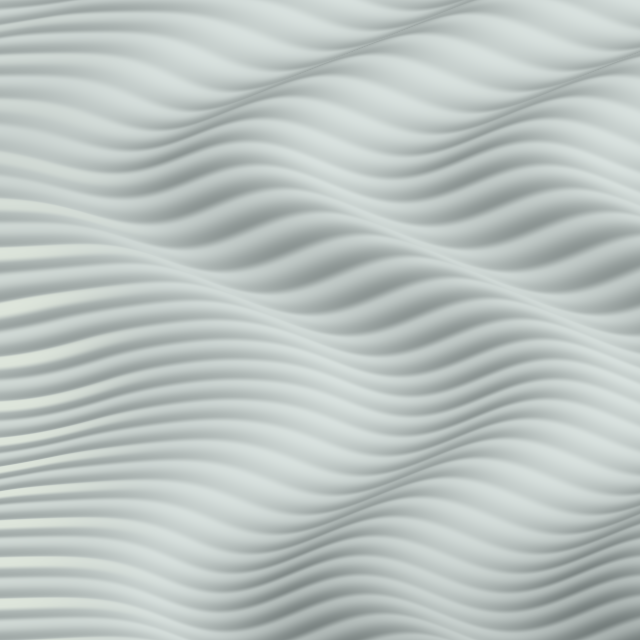
Reproduce this background procedurally as a three.js fragment shader.

```glsl
#define WAVE_LENGTH 0.45
#define WAVE_HEIGHT 0.029
#define SWAY 0.198
#define SWAY_LENGTH 0.69
#define SWAY_ORIGIN 0.248
#define RIDGE_SPACING 0.030
#define RIDGE_CENTER 0.30
#define RIDGE_PHASE 0.51
#define SHADOW_COLOR vec3(0.49, 0.525, 0.52)
#define LIGHT_COLOR vec3(0.835, 0.87, 0.86)
#define GLOW_COLOR vec3(0.88, 0.91, 0.865)

varying vec2 vUv;

const float TAU = 6.2831853;

// Horizontal centre of the rising slope at each depth
float slopeCenter(float depth) {
  float d = depth - SWAY_ORIGIN;
  float drift = 0.28 * sqrt(d * d + 0.003) + 0.32 * max(-d, 0.0);
  return 0.457 - SWAY * cos(TAU * d / SWAY_LENGTH) + drift;
}

// Swell phase, stretched towards the left
float swellPhase(float x, float depth) {
  float dx = x - slopeCenter(depth);
  float stretch = 1.0 - 0.28 * smoothstep(0.2, 0.58, -dx);
  return TAU / WAVE_LENGTH * dx * stretch;
}

float swellHeight(float x) {
  return WAVE_HEIGHT * mix(0.6, 1.0, smoothstep(0.0, 0.35, x));
}

float displacedDepth(float x, float depth) {
  return depth - swellHeight(x) * sin(swellPhase(x, depth));
}

// Bisection recovers the undisturbed depth of a surface point
float restDepth(vec2 p) {
  float low = p.y - 0.04;
  float high = p.y + 0.04;
  for (int i = 0; i < 16; i++) {
    float middle = 0.5 * (low + high);
    if (displacedDepth(p.x, middle) < p.y) low = middle;
    else high = middle;
  }
  return 0.5 * (low + high);
}

// Ridge count, with broader ridges near the centre and a tilted lower left
float ridgeCoordinate(float x, float depth) {
  float left = 1.0 - smoothstep(0.0, 0.38, x);
  float tilt = 0.05 * left * smoothstep(0.6, 0.88, depth);
  float d = depth + tilt - RIDGE_CENTER;
  float spacing = RIDGE_SPACING + 0.002 * left;
  return d / spacing - 0.95 * atan(d / 0.15) + RIDGE_PHASE;
}

// Rounded lip followed by a long shaded underside
float ridgeProfile(float t) {
  return smoothstep(0.0, 0.3, t) * (1.0 - smoothstep(0.32, 1.0, t));
}

void main() {
  vec2 p = vec2(vUv.x, 1.0 - vUv.y);
  float depth = restDepth(p);
  float slope = cos(swellPhase(p.x, depth));
  float rise = 0.5 + 0.5 * slope;

  // Soften ridges where the surface is compressed
  float span = displacedDepth(p.x, depth + 0.001)
             - displacedDepth(p.x, depth - 0.001);
  float openness = smoothstep(0.1, 0.9, span / 0.002);
  float ridge = ridgeCoordinate(p.x, depth);
  float profile = ridgeProfile(fract(ridge));
  float relief = mix(0.45, profile, mix(0.12, 1.0, openness));

  // Light falls from above onto the descending slopes
  float swellStrength = mix(0.35, 1.0, smoothstep(0.0, 0.3, p.x));
  float tone = 0.75 - 0.08 * slope * swellStrength;
  tone += (0.06 + 0.13 * rise) * (relief - 0.5);
  tone -= 0.06 * smoothstep(0.7, 1.0, p.y) * smoothstep(0.2, 0.5, p.x);
  tone -= 0.03 * smoothstep(0.8, 1.0, p.x) * smoothstep(0.65, 1.0, p.y);
  vec3 color = mix(SHADOW_COLOR, LIGHT_COLOR, (tone - 0.52) / 0.33);

  // Pale reflections along the left edge, on every second ridge
  float edgeGlow = 1.0 - smoothstep(0.0, 0.28, p.x);
  float glowBand = 0.2 + 0.8 * smoothstep(0.18, 0.45, p.y);
  float alternate = mix(0.15, 1.0, mod(floor(ridge), 2.0));
  float glow = edgeGlow * glowBand * alternate * smoothstep(0.2, 0.8, profile);
  color = mix(color, GLOW_COLOR, 0.85 * glow);

  gl_FragColor = vec4(clamp(color, 0.0, 1.0), 1.0);
}
```
